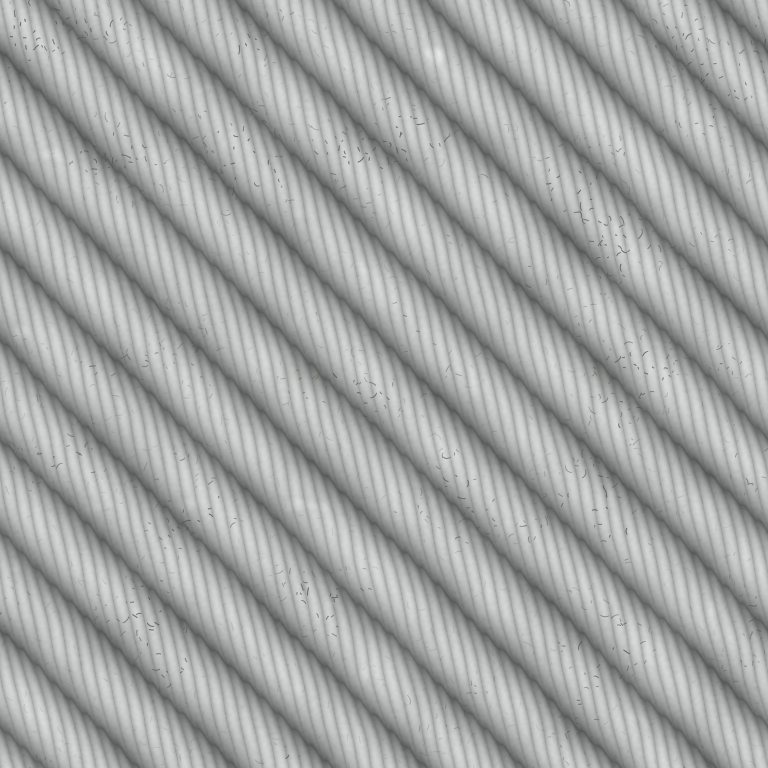
A WebGL 2 fragment shader for this texture:

```glsl
#version 300 es
precision highp float;
// Tiling grey twisted rope: diagonal strands of fine fibres with soft stains and tiny scratches.
uniform vec2 u_resolution;
out vec4 fragColor;

const float PI = 3.14159265;
const float STRANDS = 8.0;                // repeats across and down
const vec2 FIBRES = vec2(64.0, 16.0);     // fibre periods along x and y
const float CREASE_PHASE = 0.45;
const vec3 CREASE_COLOR = vec3(0.355, 0.365, 0.36);
const vec3 CREST_COLOR = vec3(0.82, 0.83, 0.825);
const vec3 SCRATCH_COLOR = vec3(0.32, 0.33, 0.32);
const vec3 RUST_COLOR = vec3(0.46, 0.42, 0.34);

// Two random values in 0..1 for a cell that wraps after `period` cells
vec2 hash2(vec2 cell, float period, uint seed) {
    uvec2 q = uvec2(mod(cell, period));
    uint h = q.x * 1597334677u ^ (q.y + seed * 101u) * 3812015801u;
    h = (h ^ (h >> 15)) * 2246822519u;
    h ^= h >> 13;
    uint k = h * 3266489917u;
    k ^= k >> 16;
    return vec2(h & 65535u, k & 65535u) / 65535.0;
}

float cornerGradient(vec2 cell, vec2 offset, float period, uint seed) {
    float angle = 2.0 * PI * hash2(cell, period, seed).x;
    return dot(vec2(cos(angle), sin(angle)), offset);
}

// Wrapping gradient noise, roughly -0.7..0.7
float gradientNoise(vec2 uv, float period, uint seed) {
    vec2 p = uv * period;
    vec2 i = floor(p);
    vec2 f = p - i;
    vec2 w = f * f * f * (f * (f * 6.0 - 15.0) + 10.0);
    vec2 e = vec2(1.0, 0.0);
    float low = mix(cornerGradient(i, f, period, seed),
                    cornerGradient(i + e.xy, f - e.xy, period, seed), w.x);
    float high = mix(cornerGradient(i + e.yx, f - e.yx, period, seed),
                     cornerGradient(i + e.xx, f - e.xx, period, seed), w.x);
    return mix(low, high, w.y);
}

float fbm(vec2 uv, float period, uint seed) {
    float sum = 0.0;
    float gain = 1.0;
    for (uint octave = 0u; octave < 4u; octave++) {
        sum += gain * gradientNoise(uv, period, seed + octave);
        period *= 2.0;
        gain *= 0.5;
    }
    return sum;
}

// Coverage of short curved hairs, at most one in each cell
float scratches(vec2 uv, float cells, float density, float pixel, uint seed) {
    vec2 p = uv * cells;
    vec2 home = floor(p);
    float coverage = 0.0;
    for (int y = -1; y <= 1; y++) {
        for (int x = -1; x <= 1; x++) {
            vec2 cell = home + vec2(x, y);
            vec2 shape = hash2(cell, cells, seed + 1u);
            vec2 chance = hash2(cell, cells, seed + 2u);
            vec2 d = p - cell - hash2(cell, cells, seed);
            float angle = 2.0 * PI * shape.x;
            vec2 dir = vec2(cos(angle), sin(angle));
            vec2 local = vec2(dot(d, dir), dot(d, vec2(-dir.y, dir.x)));
            float halfLength = mix(0.06, 0.28, shape.y * shape.y);
            local.y += (chance.y - 0.5) * 3.0 * local.x * local.x;
            local.x = max(abs(local.x) - halfLength, 0.0);
            float width = (0.0007 + pixel * 0.6) * cells;
            float hair = 1.0 - smoothstep(0.0, width, length(local));
            coverage = max(coverage, hair * step(chance.x, density));
        }
    }
    return coverage;
}

// Height of the twisted strands, 0 in the creases and 1 on the crests
float ropeHeight(vec2 uv) {
    float strand = STRANDS * (uv.x + uv.y) - CREASE_PHASE;
    strand += 0.05 * gradientNoise(uv, 8.0, 11u);
    float fibre = dot(FIBRES, uv) + 0.1 * sin(2.0 * PI * strand);
    fibre += 0.2 * gradientNoise(uv, 12.0, 17u);
    strand += 0.018 * cos(2.0 * PI * fibre);
    float strandRound = pow(abs(sin(PI * strand)), 0.7);
    float fibreRound = pow(abs(sin(PI * fibre)), 0.7);
    return strandRound * mix(0.58, 1.0, fibreRound);
}

void main() {
    vec2 uv = gl_FragCoord.xy / u_resolution;
    float pixel = 1.0 / min(u_resolution.x, u_resolution.y);
    float height = ropeHeight(uv);

    // Rope shading with cloudy stains, pale spots and fine grain
    vec3 color = mix(CREASE_COLOR, CREST_COLOR, height);
    color += 0.045 * fbm(uv, 9.0, 23u);
    color += 0.11 * smoothstep(0.38, 0.7, gradientNoise(uv, 22.0, 31u)) * height;
    color += 0.025 * gradientNoise(uv, 180.0, 37u);

    // Clustered scratches, a few of them rusty
    float clump = smoothstep(-0.1, 0.55, fbm(uv, 7.0, 41u));
    float marks = scratches(uv, 48.0, 0.5, pixel, 53u) * mix(0.12, 0.75, clump);
    marks = max(marks, scratches(uv, 80.0, 0.35, pixel, 67u) * 0.7 * clump);
    float rust = smoothstep(0.25, 0.5, gradientNoise(uv, 9.0, 71u));
    color = mix(color, mix(SCRATCH_COLOR, RUST_COLOR, rust), marks);

    fragColor = vec4(clamp(color, 0.0, 1.0), 1.0);
}
```
